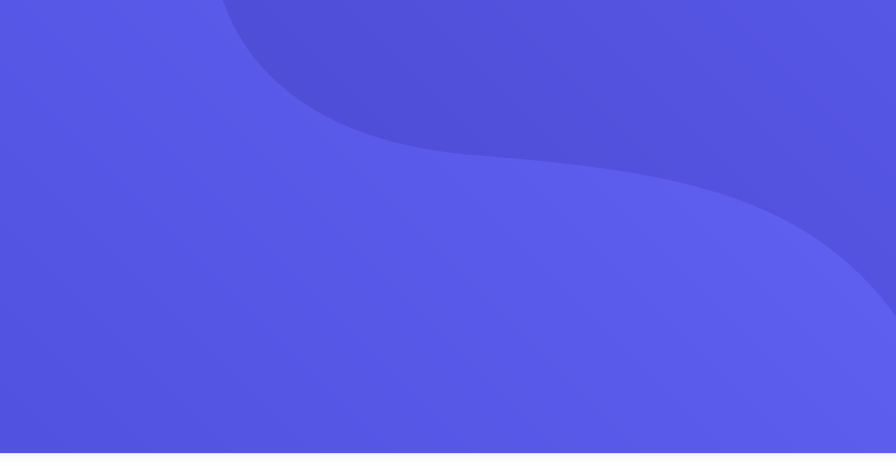
Write a WebGL 2 fragment shader that draws this background.

```glsl
#version 300 es
precision highp float;
// Indigo hero panel with a diagonal gradient, a darker wave hanging from the
// top right and a pale strip with a soft shadow below the panel.
// The wave edge is two joined cubic curves, solved for height by bisection.

#define STRIP_HEIGHT 0.0276
#define PANEL_DARK vec3(0.320, 0.320, 0.878)
#define PANEL_LIGHT vec3(0.385, 0.385, 0.955)
#define WAVE_DARK vec3(0.302, 0.302, 0.840)
#define WAVE_LIGHT vec3(0.341, 0.341, 0.902)
#define STRIP_COLOR vec3(0.996)
#define SHADOW_STRENGTH 0.045

uniform vec2 u_resolution;
out vec4 outColor;

vec2 bezier(vec2 a, vec2 b, vec2 c, vec2 d, float t) {
    float s = 1.0 - t;
    return s * s * s * a + 3.0 * s * s * t * b + 3.0 * s * t * t * c + t * t * t * d;
}

vec2 bezierTangent(vec2 a, vec2 b, vec2 c, vec2 d, float t) {
    float s = 1.0 - t;
    return 3.0 * (s * s * (b - a) + 2.0 * s * t * (c - b) + t * t * (d - c));
}

// Signed distance above the curve, in pixels; x grows steadily along it.
float heightAbove(vec2 uv, vec2 a, vec2 b, vec2 c, vec2 d) {
    float low = -0.15;
    float high = 1.1;
    for (int i = 0; i < 20; i++) {
        float mid = 0.5 * (low + high);
        if (bezier(a, b, c, d, mid).x < uv.x) low = mid;
        else high = mid;
    }
    float t = 0.5 * (low + high);
    vec2 tangent = bezierTangent(a, b, c, d, t) * u_resolution;
    float rise = (uv.y - bezier(a, b, c, d, t).y) * u_resolution.y;
    return rise * abs(tangent.x) / length(tangent);
}

float waveDistance(vec2 uv) {
    vec2 joint = vec2(0.531, 0.667);
    if (uv.x < joint.x) {
        return heightAbove(uv, vec2(0.2487, 1.0), vec2(0.2826, 0.812),
                           vec2(0.3776, 0.689), joint);
    }
    return heightAbove(uv, joint, vec2(0.742, 0.634),
                       vec2(0.898, 0.5915), vec2(1.0, 0.321));
}

void main() {
    vec2 uv = gl_FragCoord.xy / u_resolution;
    float aspect = u_resolution.x / u_resolution.y;

    // Diagonal gradient, lower left to upper right of the panel
    float diagonal = (uv.x * aspect + uv.y - STRIP_HEIGHT) / (aspect + 1.0 - STRIP_HEIGHT);
    vec3 color = mix(PANEL_DARK, PANEL_LIGHT, clamp(diagonal, 0.0, 1.0));

    // Darker wave
    vec3 wave = mix(WAVE_DARK, WAVE_LIGHT, clamp((diagonal - 0.45) / 0.55, 0.0, 1.0));
    color = mix(color, wave, clamp(waveDistance(uv) + 0.5, 0.0, 1.0));

    // Pale strip, shaded just under the panel
    float depth = max(STRIP_HEIGHT - uv.y, 0.0) / STRIP_HEIGHT;
    vec3 strip = STRIP_COLOR - SHADOW_STRENGTH * pow(1.0 - depth, 2.0);
    float panelMask = clamp((uv.y - STRIP_HEIGHT) * u_resolution.y + 0.5, 0.0, 1.0);
    outColor = vec4(mix(strip, color, panelMask), 1.0);
}
```
